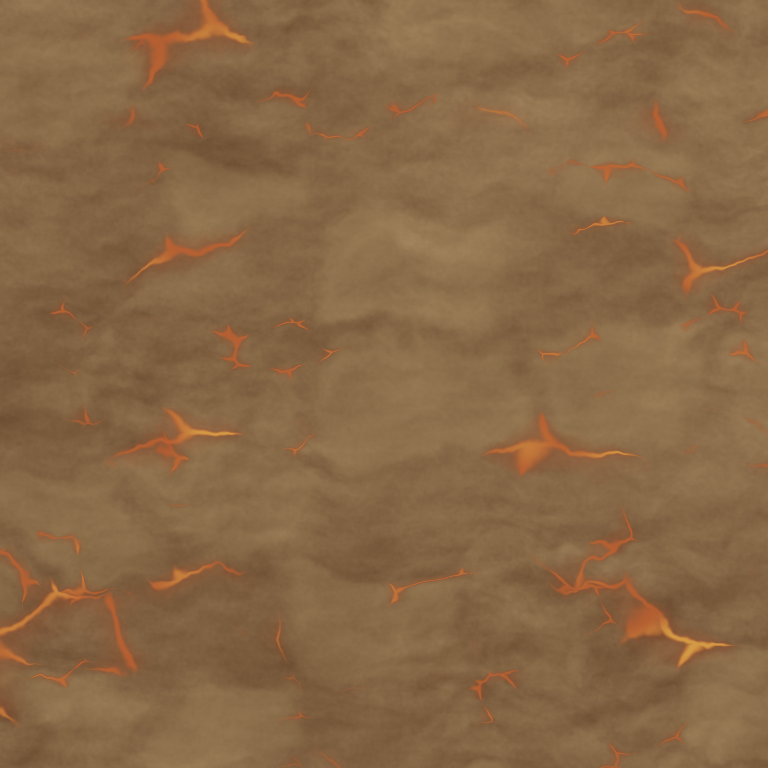
Reproduce this texture procedurally as a three.js fragment shader.

```glsl
// Weathered brown rock with glowing lava cracks.
// Layered gradient noise makes the mottled ground; stretched, warped Voronoi
// cells make the stones, and cracks flare at cell corners and taper outward.
varying vec2 vUv;

const vec3 DARK_EARTH = vec3(0.43, 0.31, 0.20);
const vec3 PALE_STONE = vec3(0.63, 0.51, 0.36);
const vec3 OLIVE_STONE = vec3(0.57, 0.47, 0.31);
const vec3 RED_GLOW = vec3(0.59, 0.31, 0.18);
const vec3 EMBER = vec3(0.75, 0.38, 0.19);
const vec3 HOT_CORE = vec3(0.84, 0.63, 0.28);

vec2 hash2(vec2 p) {
  p = vec2(dot(p, vec2(127.1, 311.7)), dot(p, vec2(269.5, 183.3)));
  return fract(sin(p) * 43758.545);
}

float gradientAt(vec2 corner, vec2 offset) {
  return dot(hash2(corner) * 2.0 - 1.0, offset);
}

float gradientNoise(vec2 p) {
  vec2 i = floor(p), f = fract(p);
  vec2 u = f * f * f * (f * (f * 6.0 - 15.0) + 10.0);
  vec2 e = vec2(1.0, 0.0);
  float low = mix(gradientAt(i, f), gradientAt(i + e.xy, f - e.xy), u.x);
  float high = mix(gradientAt(i + e.yx, f - e.yx), gradientAt(i + e.xx, f - e.xx), u.x);
  return mix(low, high, u.y);
}

float fbm(vec2 p) {
  float sum = 0.0, amplitude = 0.5;
  for (int i = 0; i < 5; i++) {
    sum += amplitude * gradientNoise(p);
    p = mat2(0.96, 0.28, -0.28, 0.96) * p * 2.03 + 17.3;
    amplitude *= 0.5;
  }
  return sum;
}

// Distances to the three nearest cell centres, and a random value of the cell
vec4 cells(vec2 p) {
  vec2 base = floor(p);
  vec3 nearest = vec3(9.0);
  float id = 0.0;
  for (int y = -1; y <= 1; y++) {
    for (int x = -1; x <= 1; x++) {
      vec2 cell = base + vec2(float(x), float(y));
      vec2 rnd = hash2(cell);
      float d = length(cell + 0.1 + 0.8 * rnd - p);
      if (d < nearest.x) {
        nearest = vec3(d, nearest.xy);
        id = fract(rnd.x * 7.0 + rnd.y * 3.0);
      } else if (d < nearest.y) {
        nearest = vec3(nearest.x, d, nearest.y);
      } else {
        nearest.z = min(nearest.z, d);
      }
    }
  }
  return vec4(nearest, id);
}

// Crack body (x) and surrounding glow (y), widest where three cells meet
vec2 crack(vec4 cell, float width, float reach, float gate) {
  float edge = cell.y - cell.x;
  float strength = gate * (1.0 - smoothstep(0.0, reach, cell.z - cell.x));
  float w = width * strength + 0.008;
  float body = 1.0 - smoothstep(0.1 * w, w, edge);
  float glow = exp(-edge / (2.5 * w + 0.02));
  return vec2(body, glow) * smoothstep(0.02, 0.4, strength);
}

// Soft directional shading of a rough surface lit from above
float relief(vec2 p) {
  return fbm(p) - fbm(p + vec2(-0.12, 0.25));
}

vec3 addCrack(vec3 color, vec2 c, float heat) {
  color = mix(color, RED_GLOW, 0.5 * c.y);
  color = mix(color, EMBER, 0.8 * c.x);
  return mix(color, HOT_CORE, heat * c.x * c.x);
}

void main() {
  vec2 p = vUv;
  vec2 bend = vec2(fbm(p * 6.0), fbm(p * 6.0 + 31.7));
  vec2 fray = vec2(gradientNoise(p * 34.0), gradientNoise(p * 34.0 + 9.1));
  vec2 q = p + 0.09 * bend + 0.004 * fray;

  vec4 slabs = cells(q * vec2(4.6, 7.4) + 3.0);
  vec4 pebbles = cells(q * vec2(10.0, 17.0) + 21.0);

  // Ground tone: broad patches, streaks, rough relief and grain
  float patches = fbm(p * vec2(2.2, 3.4) + 5.0);
  float rough = smoothstep(-0.25, 0.3, gradientNoise(p * 3.5 + 12.0));
  float tone = 0.47 + 0.9 * patches + 0.12 * (p.x - 0.5) + 0.06 * (p.y - 0.5);
  tone += 0.65 * fbm(q * vec2(9.0, 17.0)) + 0.25 * fbm(p * vec2(14.0, 50.0));
  tone += mix(0.3, 0.85, rough) * relief(q * vec2(13.0, 20.0));
  tone += 0.1 * gradientNoise(p * 120.0) + 0.08 * gradientNoise(p * 210.0);

  // Worn stones that surface here and there
  float slab = smoothstep(0.03, 0.28, slabs.y - slabs.x) * smoothstep(0.35, 0.75, slabs.w);
  float pebble = smoothstep(0.05, 0.35, pebbles.y - pebbles.x) * smoothstep(0.5, 0.9, pebbles.w);
  tone += 0.17 * slab + 0.14 * pebble * rough - 0.05;
  vec3 color = mix(DARK_EARTH, PALE_STONE, clamp(tone, 0.0, 1.1));
  color = mix(color, OLIVE_STONE, 0.25 * slab);

  // Lava: a few large cracks and scattered small ones
  float largeGate = smoothstep(0.03, 0.32, gradientNoise(p * vec2(4.0, 5.5) + 2.6));
  float smallGate = smoothstep(0.08, 0.4, gradientNoise(p * vec2(7.0, 10.0) + 47.0));
  float heat = smoothstep(-0.1, 0.4, gradientNoise(p * 9.0 + 63.0));
  color = addCrack(color, crack(pebbles, 0.13, 0.5, smallGate), 0.5 * heat);
  color = addCrack(color, crack(slabs, 0.12, 0.6, largeGate), 0.9 * heat);

  gl_FragColor = vec4(color, 1.0);
}
```
